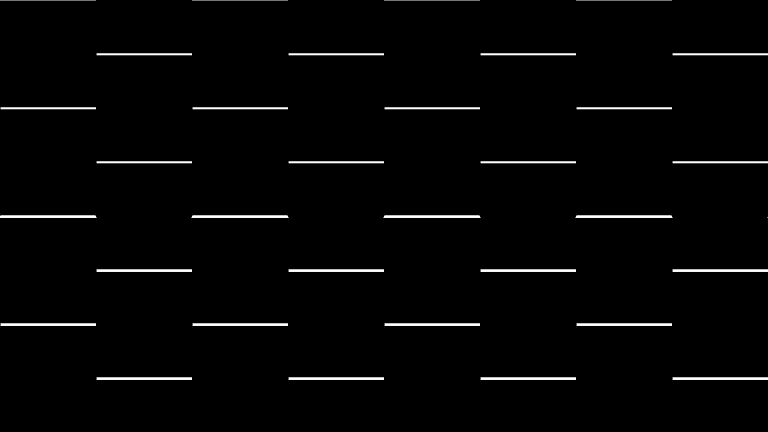
This pattern is drawn by a Shadertoy shader. Its source:

```glsl
// Staggered thin white dashes on black, in a brick-like grid of 8 by 8 cells.

const vec2 GRID = vec2(8.0);           // cells across and down
const vec3 BACKGROUND = vec3(0.0);
const vec3 DASH_COLOR = vec3(1.0);

// Dash edges, in cell units measured from the row line
const float EDGE_ABOVE = 0.0139;
const float EDGE_BELOW_TOP = 0.0086;   // row cut by the upper border
const float EDGE_BELOW_THIN = 0.0239;  // upper half
const float EDGE_BELOW_THICK = 0.0364; // lower half
const float FIRST_THICK_ROW = 4.0;

const float LEFT_GAP = 0.006;          // gap before a square-ended dash
const float FLARE_PERIOD = 4.0;        // every fourth row has slanted ends
const float FLARE_SLOPE = 0.28;
const float FLARE_INSET = 0.0023;

// Part of a pixel of the given width that lies between two edges
float spanCoverage(float x, float low, float high, float pixel) {
    float overlap = min(high, x + 0.5 * pixel) - max(low, x - 0.5 * pixel);
    return clamp(overlap / pixel, 0.0, 1.0);
}

float edgeBelow(float row) {
    if (row < 0.5) return EDGE_BELOW_TOP;
    return row < FIRST_THICK_ROW - 0.5 ? EDGE_BELOW_THIN : EDGE_BELOW_THICK;
}

float dashes(vec2 cell, vec2 pixel) {
    // Rows are counted from the top; offset.y grows downward
    float row = floor(cell.y + 0.5);
    float shift = mod(row, 2.0);
    vec2 offset = vec2(mod(cell.x - shift + 0.5, 2.0) - 1.0, cell.y - row);

    // Square ends, or ends that widen downward
    float left = -0.5 + LEFT_GAP;
    float right = 0.5;
    if (mod(row, FLARE_PERIOD) < 0.5) {
        right += FLARE_SLOPE * offset.y - FLARE_INSET;
        left = -right;
    }

    float across = spanCoverage(offset.x, left, right, pixel.x);
    float down = spanCoverage(offset.y, -EDGE_ABOVE, edgeBelow(row), pixel.y);
    float insideGrid = 1.0 - step(GRID.y - 0.5, row);
    return across * down * insideGrid;
}

void mainImage(out vec4 fragColor, in vec2 fragCoord) {
    vec2 uv = fragCoord / iResolution.xy;
    vec2 cell = vec2(uv.x, 1.0 - uv.y) * GRID;
    vec2 pixel = GRID / iResolution.xy;
    fragColor = vec4(mix(BACKGROUND, DASH_COLOR, dashes(cell, pixel)), 1.0);
}
```
